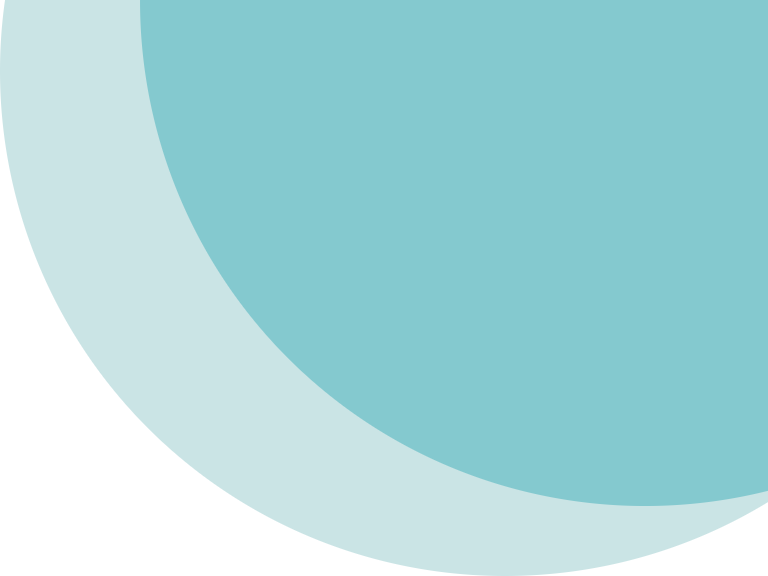
This background is drawn by a WebGL 1 fragment shader. Its source:

```glsl
precision highp float;
// Two large overlapping discs of equal size on white: a pale one behind
// and a teal one shifted up and right, leaving a pale crescent.
// Each disc is a signed distance, smoothed over one pixel at its edge.

uniform vec2 u_resolution;

const vec3 WHITE = vec3(1.0);
const vec3 PALE_AQUA = vec3(0.792, 0.894, 0.898);
const vec3 TEAL = vec3(0.518, 0.788, 0.812);

// Lengths are in canvas heights.
const float DISC_RADIUS = 0.8767;
const vec2 BACK_CENTER = vec2(DISC_RADIUS);
const vec2 FRONT_OFFSET = vec2(0.2431, 0.1215);

float discDistance(vec2 point, vec2 center, float radius) {
    return length(point - center) - radius;
}

// Coverage of a shape from its signed distance and the pixel size.
float coverage(float signedDistance, float pixelSize) {
    return clamp(0.5 - signedDistance / pixelSize, 0.0, 1.0);
}

vec3 paintDisc(vec3 base, vec3 color, vec2 point, vec2 center, float pixelSize) {
    float edge = discDistance(point, center, DISC_RADIUS);
    return mix(base, color, coverage(edge, pixelSize));
}

void main() {
    float pixelSize = 1.0 / u_resolution.y;
    vec2 point = gl_FragCoord.xy * pixelSize;

    vec3 color = paintDisc(WHITE, PALE_AQUA, point, BACK_CENTER, pixelSize);
    color = paintDisc(color, TEAL, point, BACK_CENTER + FRONT_OFFSET, pixelSize);

    gl_FragColor = vec4(color, 1.0);
}
```
